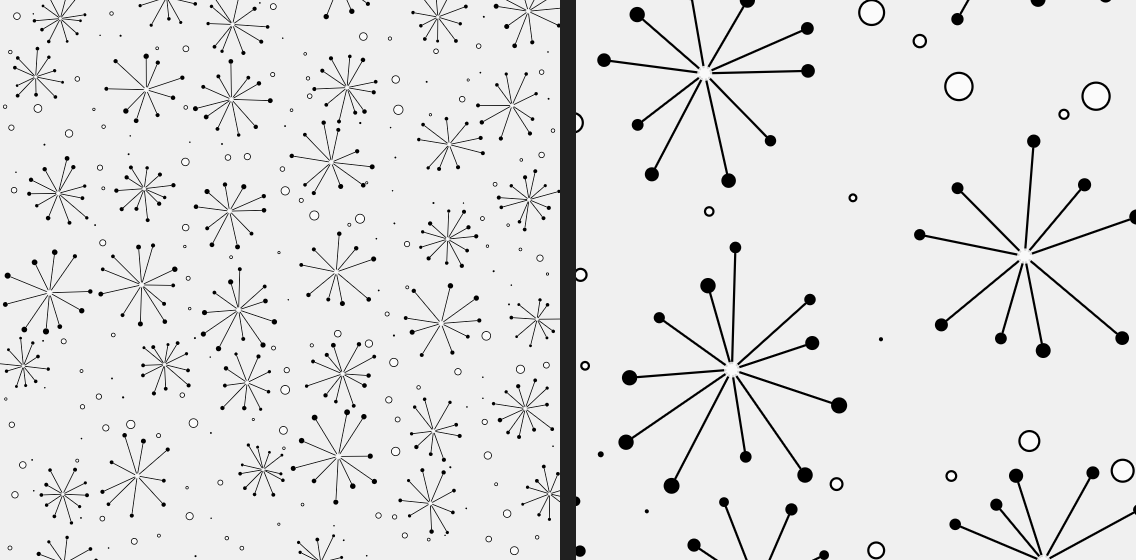
Left, the full canvas; right, a detail of the centre.
Reproduce this pattern procedurally as a Shadertoy shader.

```glsl
// Scattered starbursts of thin pin-headed rays, with small open rings between them.
// Bursts sit in a jittered grid of shifted columns; rings sit in a finer grid
// and are dropped wherever a burst already covers the spot.

const float BURST_CELLS = 5.8;
const float RING_CELLS = 19.0;
const float STROKE = 0.00066; // half width of every line

// Integer hash: three random values in 0..1
vec3 hash3(vec3 p) {
    uvec3 v = uvec3(ivec3(floor(p)) + 512) * 1664525u + 1013904223u;
    v.x += v.y * v.z; v.y += v.z * v.x; v.z += v.x * v.y;
    v ^= v >> 16u;
    v.x += v.y * v.z; v.y += v.z * v.x; v.z += v.x * v.y;
    return vec3(v >> 16u) / 65535.0;
}

float segmentDist(vec2 p, vec2 a, vec2 b) {
    vec2 ab = b - a;
    return length(p - a - ab * clamp(dot(p - a, ab) / dot(ab, ab), 0.0, 1.0));
}

float columnShift(float column) {
    return hash3(vec3(column, 5.0, 91.0)).x;
}

// Burst cell holding p, offset by a number of neighbours
vec2 burstCell(vec2 p, vec2 offset) {
    float column = floor(p.x * BURST_CELLS) + offset.x;
    return vec2(column, floor(p.y * BURST_CELLS - columnShift(column)) + offset.y);
}

// Centre (xy) and radius (z); small bursts wander further
vec3 burstAt(vec2 cell) {
    vec3 h = hash3(vec3(cell, 40.0));
    float radius = mix(0.29, 0.53, h.z);
    vec2 centre = cell + 0.5 + (h.xy * 2.0 - 1.0) * (0.57 - radius);
    centre.y += columnShift(cell.x);
    return vec3(centre, radius) / BURST_CELLS;
}

// Distance to the rays and pin heads of one burst
float burstDist(vec2 q, float radius, vec2 cell) {
    float count = 9.0 + floor(hash3(vec3(cell, 41.0)).x * 2.99);
    float turn = hash3(vec3(cell, 42.0)).y;
    float d = 1.0;
    for (float k = 0.0; k < count; k++) {
        vec3 h = hash3(vec3(cell, k));
        float angle = 6.2832 * (turn + (k + 0.6 * (h.x - 0.5)) / count);
        vec2 dir = vec2(cos(angle), sin(angle));
        vec2 tip = dir * radius * mix(0.62, 1.0, h.y);
        float head = 0.0006 + radius * mix(0.034, 0.054, h.z);
        d = min(d, segmentDist(q, dir * radius * 0.05, tip) - STROKE);
        d = min(d, length(q - tip) - head);
    }
    return d;
}

// Signed gap between p and the nearest burst outline
float burstGap(vec2 p) {
    float gap = 1.0;
    for (float y = -1.0; y <= 1.0; y++)
    for (float x = -1.0; x <= 1.0; x++) {
        vec3 burst = burstAt(burstCell(p, vec2(x, y)));
        gap = min(gap, length(p - burst.xy) - burst.z * 0.94);
    }
    return gap;
}

void mainImage(out vec4 fragColor, in vec2 fragCoord) {
    float pixel = 1.0 / min(iResolution.x, iResolution.y);
    vec2 p = fragCoord * pixel;
    vec3 paper = vec3(0.94), white = vec3(0.985), ink = vec3(0.0);

    // Nearest burst line, and the pale hub at each centre
    float lines = 1.0, hub = 1.0;
    for (float y = -1.0; y <= 1.0; y++)
    for (float x = -1.0; x <= 1.0; x++) {
        vec2 cell = burstCell(p, vec2(x, y));
        vec3 burst = burstAt(cell);
        vec2 q = p - burst.xy;
        if (length(q) > burst.z + 0.02) continue;
        lines = min(lines, burstDist(q, burst.z, cell));
        hub = min(hub, length(q) - burst.z * 0.06);
    }

    // One ring per fine cell, kept fully inside it
    vec2 ringCell = floor(p * RING_CELLS);
    vec3 h = hash3(vec3(ringCell, 70.0));
    float ringRadius = mix(0.0012, 0.0085, h.z * h.z);
    float room = 0.5 - (ringRadius + 0.003) * RING_CELLS;
    vec2 ringCentre = (ringCell + 0.5 + (h.xy * 2.0 - 1.0) * room) / RING_CELLS;
    float disc = length(p - ringCentre) - ringRadius;
    bool kept = hash3(vec3(ringCell, 71.0)).x < 0.9
             && burstGap(ringCentre) > ringRadius;
    float outline = ringRadius < 0.0019 ? disc : abs(disc) - STROKE;

    // Layer rays, hubs and rings with one-pixel smooth edges
    vec3 color = mix(paper, ink, clamp(0.5 - lines / pixel, 0.0, 1.0));
    color = mix(color, white, 0.85 * clamp(0.5 - hub / pixel, 0.0, 1.0));
    if (kept) {
        color = mix(color, white, clamp(0.5 - disc / pixel, 0.0, 1.0));
        color = mix(color, ink, clamp(0.5 - outline / pixel, 0.0, 1.0));
    }
    fragColor = vec4(color, 1.0);
}
```
